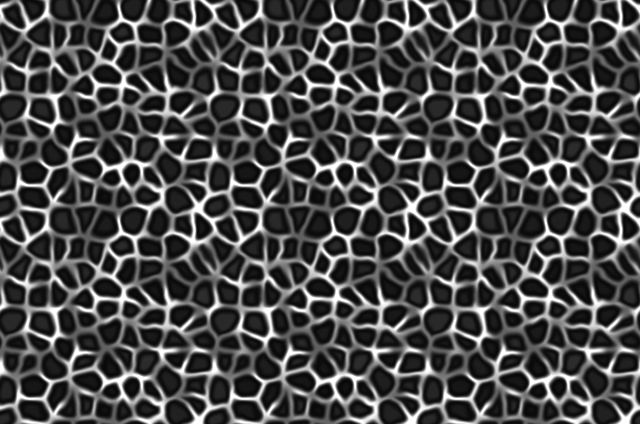
A WebGL 2 fragment shader for this pattern:

```glsl
#version 300 es
precision highp float;

uniform vec2 u_resolution;
out vec4 fragColor;

const float TILES_ACROSS = 3.0;      // the pattern repeats over the canvas width
const float CELLS = 9.0;             // cells along one tile
const float JITTER = 0.88;           // irregularity of the cell seeds
const float WARP_FREQ = 22.0;        // bends per tile
const float WARP_AMOUNT = 0.16;      // in cells
const float ROUNDNESS = 17.0;        // higher gives sharper cell corners
const float LIGHT_FREQ = 15.0;       // wall brightness changes per tile
const float WALL_DIM = 0.36;
const float WALL_BRIGHT = 1.06;
const float WIDTH_DIM = 0.122;       // in cells
const float WIDTH_BRIGHT = 0.096;
const float CORE_GLOW = 0.17;
const float BLACK = 0.015;

// Integer hash giving two values in 0..1
vec2 hash2(vec2 cell, uint seed) {
    uvec2 q = uvec2(cell) * uvec2(1597u, 3571u) + seed * 7919u;
    uint n = (q.x ^ (q.y << 8)) * 747796405u + q.y;
    n = (n ^ (n >> 15)) * 2246822519u;
    n = (n ^ (n >> 13)) * 3266489917u;
    n ^= n >> 16;
    return vec2(n & 65535u, n >> 16) / 65535.0;
}

// Smooth value noise, repeating once per tile
vec2 tileNoise(vec2 tile, float freq, uint seed) {
    vec2 p = tile * freq;
    vec2 base = floor(p);
    vec2 f = p - base;
    f = f * f * (3.0 - 2.0 * f);
    vec2 lo = mod(base, freq);
    vec2 hi = mod(base + 1.0, freq);
    return mix(mix(hash2(lo, seed), hash2(vec2(hi.x, lo.y), seed), f.x),
               mix(hash2(vec2(lo.x, hi.y), seed), hash2(hi, seed), f.x), f.y);
}

vec2 seedPoint(vec2 cell) {
    return cell + 0.5 + JITTER * (hash2(mod(cell, CELLS), 1u) - 0.5);
}

// Rounded distance to the cell border (x) and a random value per cell (y)
vec2 cellBorder(vec2 p) {
    vec2 base = floor(p);
    vec2 nearest = vec2(0.0);
    vec2 home = base;
    float best = 1e5;
    for (int y = -2; y <= 2; y++) {
        for (int x = -2; x <= 2; x++) {
            vec2 cell = base + vec2(x, y);
            vec2 toSeed = seedPoint(cell) - p;
            float d = dot(toSeed, toSeed);
            if (d < best) {
                best = d;
                nearest = toSeed;
                home = cell;
            }
        }
    }

    // Soft minimum over the distances to all bisecting lines
    float sum = 0.0;
    for (int y = -2; y <= 2; y++) {
        for (int x = -2; x <= 2; x++) {
            vec2 toSeed = seedPoint(home + vec2(x, y)) - p;
            vec2 across = toSeed - nearest;
            if (dot(across, across) > 1e-4) {
                float d = dot(0.5 * (toSeed + nearest), normalize(across));
                sum += exp(-ROUNDNESS * d);
            }
        }
    }
    float border = max(-log(sum) / ROUNDNESS, 0.0);
    return vec2(border, hash2(mod(home, CELLS), 2u).x);
}

void main() {
    vec2 tile = gl_FragCoord.xy / u_resolution.x * TILES_ACROSS;
    vec2 bend = WARP_AMOUNT * (tileNoise(tile, WARP_FREQ, 3u) - 0.5);
    vec2 cell = cellBorder(tile * CELLS + bend);

    // Soft walls: bright stretches are narrower and crisper
    float light = smoothstep(0.08, 0.92, tileNoise(tile, LIGHT_FREQ, 4u).x);
    float reach = cell.x / mix(WIDTH_DIM, WIDTH_BRIGHT, light);
    float wall = mix(WALL_DIM, WALL_BRIGHT, light) * exp(-reach * reach);

    // Faint grey lift in the middle of the larger cells
    float core = CORE_GLOW * mix(0.4, 1.0, cell.y) * smoothstep(0.16, 0.40, cell.x);

    fragColor = vec4(vec3(min(BLACK + wall + core, 1.0)), 1.0);
}
```
